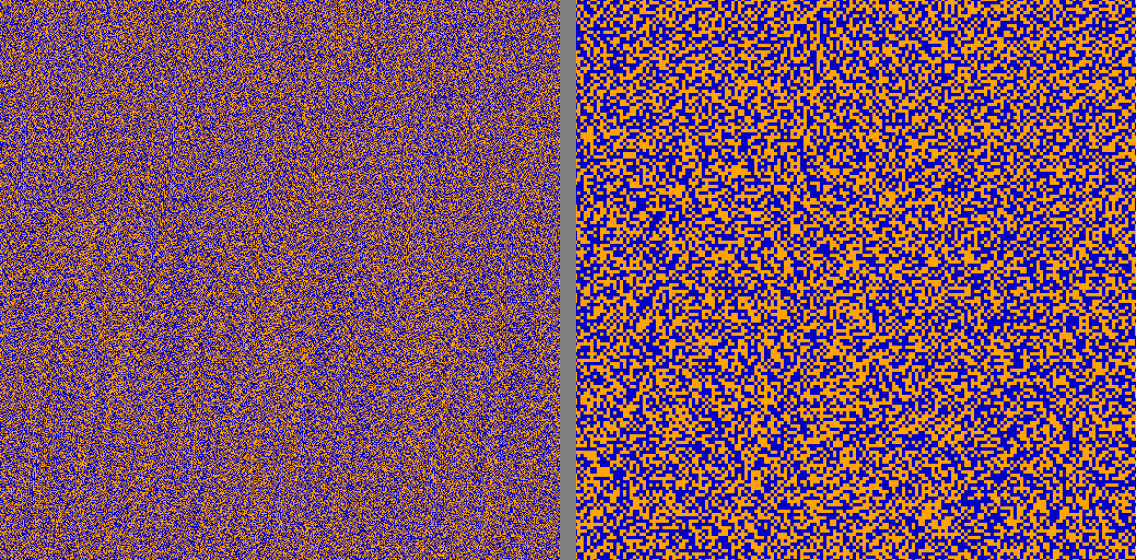
Left: the whole. Right: its middle third, enlarged.
This texture is drawn by a WebGL 2 fragment shader. Its source:

```glsl
#version 300 es
precision highp float;

uniform vec2 u_resolution;
out vec4 outColor;

const vec3 BLUE = vec3(0.0, 0.0, 0.8);
const vec3 ORANGE = vec3(1.0, 0.647, 0.0);
const float CELLS = 512.0;      // grains across the canvas
const float REPULSION = 0.55;   // how strongly neighbouring grains differ
const float THRESHOLD = 0.01;   // raises the share of blue

float hash(vec2 p) {
    return fract(sin(dot(p, vec2(12.9898, 78.233))) * 43758.5453);
}

// High-passed white noise, cut to 0 (blue) or 1 (orange)
float grain(vec2 cell) {
    vec2 e = vec2(1.0, 0.0);
    float around = 0.25 * (hash(cell + e.xy) + hash(cell - e.xy)
                         + hash(cell + e.yx) + hash(cell - e.yx));
    float value = hash(cell) - 0.5 - REPULSION * (around - 0.5);
    return step(THRESHOLD, value);
}

void main() {
    float side = min(u_resolution.x, u_resolution.y);
    vec2 p = gl_FragCoord.xy / side * CELLS - 0.5;
    float pixel = CELLS / side;

    // Blend cells only across the pixel that straddles their border
    vec2 cell = floor(p);
    vec2 t = clamp((p - cell - 0.5) / pixel + 0.5, 0.0, 1.0);
    float lower = mix(grain(cell), grain(cell + vec2(1.0, 0.0)), t.x);
    float upper = mix(grain(cell + vec2(0.0, 1.0)), grain(cell + 1.0), t.x);

    outColor = vec4(mix(BLUE, ORANGE, mix(lower, upper, t.y)), 1.0);
}
```
